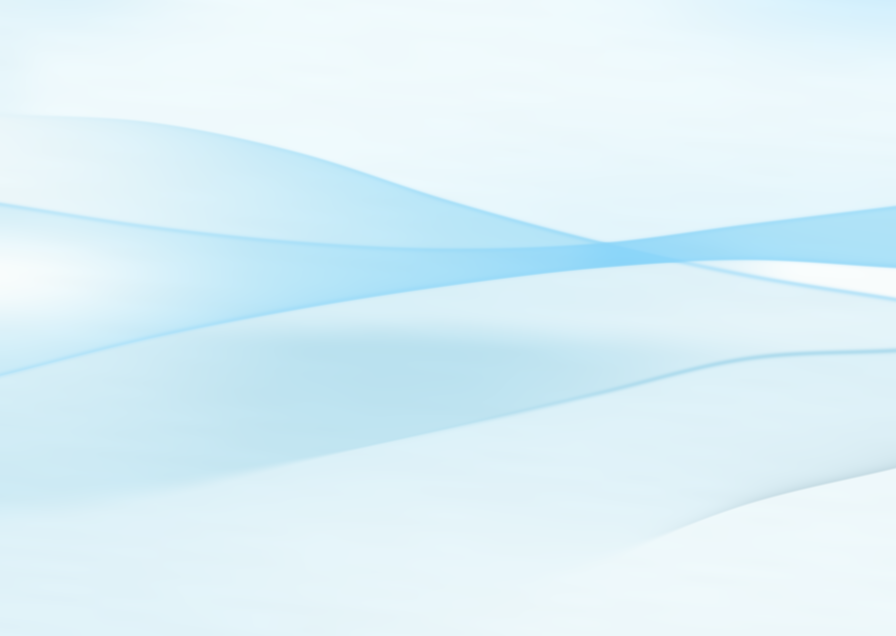
Reproduce this background procedurally as a Shadertoy shader.

```glsl
// Pale blue translucent ribbons crossing over a soft, misty white background.
#define EDGE_SOFT 0.0026
#define LINE_WIDTH 0.0042
#define WHITE vec3(0.975, 0.99, 0.99)
#define PALE vec3(0.93, 0.97, 0.98)
#define ICE vec3(0.88, 0.95, 0.975)
#define MIST vec3(0.85, 0.94, 0.97)
#define SHADE vec3(0.73, 0.883, 0.937)
#define SKY_BLUE vec3(0.69, 0.89, 0.97)
#define DEEP_BLUE vec3(0.55, 0.835, 0.975)
#define STREAKS 0.008

float hash(vec2 p) {
    return fract(sin(dot(p, vec2(12.9898, 78.233))) * 43758.5453);
}

float noise(vec2 p) {
    vec2 i = floor(p), f = fract(p);
    f = f * f * (3.0 - 2.0 * f);
    return mix(mix(hash(i), hash(i + vec2(1, 0)), f.x),
               mix(hash(i + vec2(0, 1)), hash(i + vec2(1, 1)), f.x), f.y);
}

// Smooth curve through seven evenly spaced heights, measured from the top.
float curve(float x, float h[7]) {
    float s = clamp(x, 0.0, 1.0) * 6.0;
    int i = min(int(s), 5);
    float t = s - float(i);
    float p1 = h[i], p2 = h[i + 1];
    float p0 = i > 0 ? h[i - 1] : 2.0 * p1 - p2;
    float p3 = i < 5 ? h[i + 2] : 2.0 * p2 - p1;
    return p1 + 0.5 * t * (p2 - p0 + t * (2.0 * p0 - 5.0 * p1 + 4.0 * p2 - p3
              + t * (3.0 * (p1 - p2) + p3 - p0)));
}

// Coverage of the side where the signed distance is positive.
float cover(float d, float soft) {
    return smoothstep(-soft, soft, d);
}

float glow(vec2 p, vec2 center, vec2 radius) {
    vec2 q = (p - center) / radius;
    return exp(-dot(q, q));
}

float line(float d, float width) {
    return exp(-d * d / (width * width));
}

vec3 sky(vec2 p) {
    vec3 col = mix(PALE + 0.01, ICE + 0.01, smoothstep(0.1, 0.4, p.y) * smoothstep(0.2, 0.7, p.x));
    col = mix(col, vec3(0.84, 0.94, 0.98), 0.7 * glow(p, vec2(0.07, -0.02), vec2(0.12, 0.08)));
    col = mix(col, vec3(0.80, 0.93, 0.99), 0.9 * glow(p, vec2(1.0, -0.03), vec2(0.22, 0.11)));
    return mix(col, ICE, 0.6 * glow(p, vec2(0.0, 0.1), vec2(0.04, 0.2)));
}

vec3 ground(vec2 p, float toHem, float toFold) {
    vec3 col = mix(ICE, PALE, smoothstep(0.1, 0.7, p.x) * smoothstep(0.75, 1.0, p.y));
    col = mix(col, PALE, 0.35 * glow(p, vec2(0.42, 0.85), vec2(0.25, 0.1)));
    col = mix(col, MIST, 0.7 * exp(-max(toHem, 0.0) / 0.06));
    // Grey shade gathering above the lowest fold
    float shadow = exp(-max(-toFold, 0.0) / 0.06) * smoothstep(0.65, 1.0, p.x);
    col = mix(col, vec3(0.79, 0.88, 0.91), 0.5 * shadow);
    float rim = exp(-max(-toFold, 0.0) / 0.008) * smoothstep(0.68, 0.92, p.x);
    col = mix(col, vec3(0.69, 0.79, 0.83), 0.55 * rim);
    float soft = mix(0.02, EDGE_SOFT, smoothstep(0.62, 0.78, p.x));
    return mix(col, PALE + 0.003, cover(toFold, soft) * smoothstep(0.5, 0.75, p.x));
}

void mainImage(out vec4 fragColor, in vec2 fragCoord) {
    vec2 p = fragCoord / iResolution.xy;
    p.y = 1.0 - p.y;
    float soft = max(EDGE_SOFT, 0.8 / iResolution.y);

    // Signed distances below each flowing edge
    float veil = p.y - curve(p.x, float[7](0.179, 0.192, 0.240, 0.315, 0.379, 0.431, 0.469));
    float top = p.y - curve(p.x, float[7](0.319, 0.355, 0.380, 0.391, 0.383, 0.353, 0.324));
    float base = p.y - curve(p.x, float[7](0.592, 0.533, 0.486, 0.449, 0.421, 0.4085, 0.421));
    float hem = p.y - curve(p.x, float[7](0.802, 0.771, 0.725, 0.674, 0.619, 0.564, 0.551));
    float fold = p.y - curve(p.x, float[7](1.10, 1.07, 1.02, 0.96, 0.881, 0.793, 0.736));

    vec3 col = sky(p);
    float inVeil = cover(veil, soft);
    float belowBase = cover(base, soft);

    // Upper veil, deepening towards the crossing
    vec3 veilCol = mix(PALE, SKY_BLUE + vec3(0.03, 0.01, 0.0), smoothstep(-0.05, 0.62, p.x));
    veilCol = mix(veilCol, SKY_BLUE, 0.4 * exp(-max(veil, 0.0) / 0.04) * smoothstep(-0.1, 0.4, p.x));
    col = mix(col, veilCol, inVeil);

    // Mist below the ribbon, with a broad soft shade
    vec3 mist = mix(MIST, ICE, smoothstep(0.4, 0.9, p.x));
    mist = mix(mist, PALE, 0.35 * glow(p, vec2(0.88, 0.51), vec2(0.2, 0.04)));
    float start = 0.515 + 0.02 * smoothstep(0.4, 0.8, p.x);
    float shade = smoothstep(start - 0.03, start + 0.035, p.y) * (1.0 - smoothstep(0.48, 0.95, p.x));
    shade *= mix(smoothstep(0.5, 0.8, p.y), 1.0, smoothstep(0.0, 0.35, p.x));
    shade *= 1.0 - 0.25 * smoothstep(0.56, 0.75, p.y);
    mist = mix(mist, SHADE, shade * mix(0.5, 1.0, smoothstep(0.0, 0.42, p.x)));
    vec3 gap = mix(ICE, WHITE, smoothstep(0.78, 0.9, p.x));
    col = mix(col, mix(gap, mist, inVeil), belowBase);

    // Ground under the hem, blurred at the left
    float hemSoft = mix(0.035, soft, smoothstep(0.0, 0.42, p.x));
    col = mix(col, ground(p, hem, fold), cover(hem, hemSoft));
    col = mix(col, SKY_BLUE - 0.05, 0.75 * line(hem, LINE_WIDTH) * smoothstep(0.35, 0.8, p.x));

    // Main ribbon, with a white glow at the left
    vec3 ribbon = mix(vec3(0.80, 0.925, 0.97), SKY_BLUE, smoothstep(0.0, 0.5, p.x));
    ribbon = mix(ribbon, DEEP_BLUE, 0.7 * glow(p, vec2(0.67, 0.40), vec2(0.15, 0.06)));
    ribbon = mix(ribbon, WHITE, glow(p, vec2(-0.02, 0.435), vec2(0.2, 0.085)));
    ribbon = mix(ribbon, DEEP_BLUE, 0.25 * exp(-abs(base) / 0.02) * smoothstep(-0.2, 0.4, p.x));
    float overlap = inVeil * smoothstep(0.62, 0.70, p.x);
    ribbon = mix(ribbon, DEEP_BLUE - vec3(0.04, 0.01, 0.0), 0.6 * overlap);
    col = mix(col, ribbon, cover(top, soft) * (1.0 - belowBase));

    // Fine blue rims, set just inside each sheet
    float rims = 0.3 * line(top - 0.002, LINE_WIDTH) + 0.3 * line(base + 0.002, LINE_WIDTH);
    rims += line(veil - 0.002, LINE_WIDTH) * mix(0.04, 0.45, smoothstep(0.1, 0.75, p.x));
    col = mix(col, DEEP_BLUE, min(rims, 0.6));

    // Faint slanted streaks
    col += STREAKS * (noise(vec2(p.x * 14.0, (p.y - 0.12 * p.x) * 60.0)) - 0.5);
    fragColor = vec4(clamp(col, 0.0, 1.0), 1.0);
}
```
